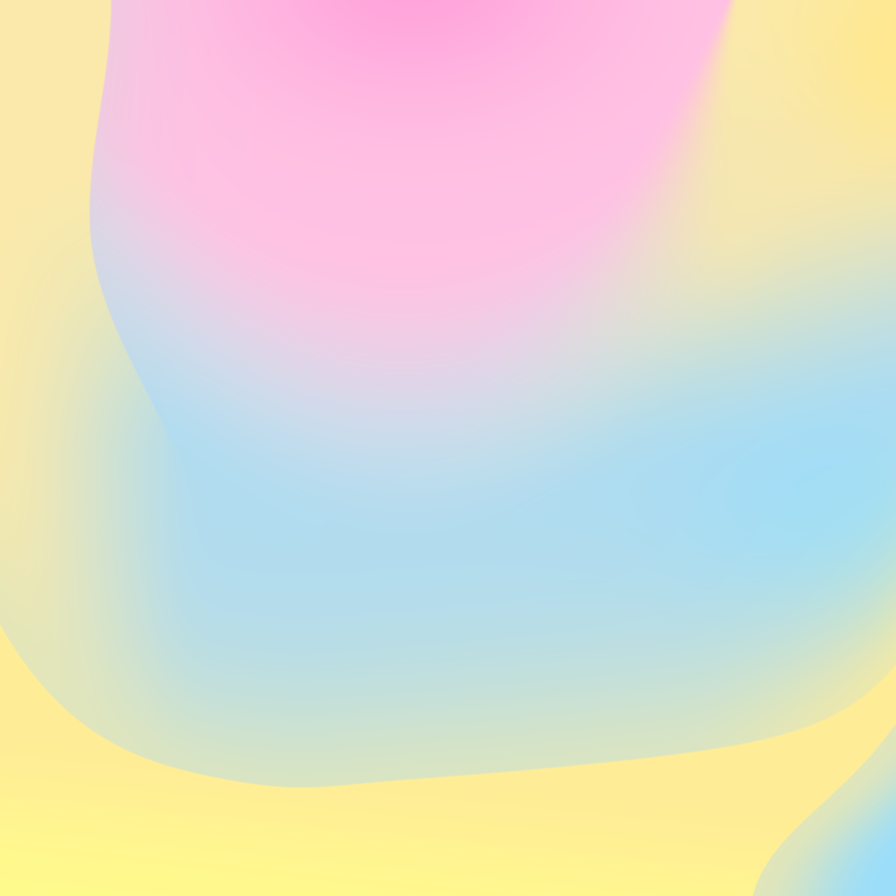
Write a three.js fragment shader that draws this background.

```glsl
varying vec2 vUv;

const vec3 BLUE = vec3(0.69, 0.86, 0.94);
const vec3 CYAN = vec3(0.61, 0.87, 0.98);
const vec3 PINK = vec3(1.0, 0.76, 0.89);
const vec3 HOT_PINK = vec3(1.0, 0.64, 0.86);
const vec3 MAUVE = vec3(0.87, 0.83, 0.87);
const vec3 CREAM = vec3(0.98, 0.915, 0.67);
const vec3 SAND = vec3(0.96, 0.905, 0.69);
const vec3 GOLD = vec3(1.0, 0.91, 0.56);
const vec3 BUTTER = vec3(1.0, 0.925, 0.59);
const vec3 LEMON = vec3(1.0, 0.98, 0.55);
const vec3 SAGE = vec3(0.88, 0.90, 0.73);
const float EDGE_SOFTNESS = 0.0015;
const float BOWL_CURVE = 1.6;
const float GLOW_REACH = 0.12;
const float GLOW_STRENGTH = 0.85;
const float PI = 3.14159;

// Soft round spot, 1 at its centre
float spot(vec2 p, vec2 center, vec2 radius) {
  vec2 d = (p - center) / radius;
  return exp(-dot(d, d));
}

// Height of the lower yellow wave at x
float waveHeight(float x) {
  float dip = (x - 0.33) / 0.08;
  return 0.08 + 0.1 * x + 0.223 * exp(-x / 0.12)
       + 0.078 * exp((x - 1.0) / 0.07) - 0.006 * exp(-dip * dip);
}

// Right side of the left fold at y
float foldEdge(float y) {
  float upper = 0.112 - 0.012 * cos(PI * (y - 0.76) / 0.24);
  float lower = 0.1 + 0.065 * (1.0 - cos(PI * min(0.76 - y, 0.4) / 0.4));
  return y > 0.76 ? upper : lower;
}

// Left side of the lower right corner at y
float cornerEdge(float y) {
  return 0.84 + 0.8 * y - 0.02 * sin(26.0 * y) * exp(-6.0 * y);
}

// Pink bowl fading down into blue
vec3 bowlColor(vec2 p) {
  float offset = p.x - 0.45;
  float level = p.y - BOWL_CURVE * offset * offset;
  float pinkness = smoothstep(0.38, 0.72, level);
  vec3 color = mix(BLUE, PINK, pinkness);
  color.g += 0.15 * pinkness * (1.0 - pinkness);
  color = mix(color, HOT_PINK, spot(p, vec2(0.46, 1.03), vec2(0.2, 0.14)));
  return mix(color, CYAN, 0.9 * spot(p, vec2(0.96, 0.42), vec2(0.2, 0.13)));
}

// Yellow sheet in the upper right, sharper towards the top
vec3 addRightSheet(vec3 color, vec2 p) {
  float depth = 1.0 - p.y;
  float edge = 0.814 - 0.41 * depth - 0.3 * depth * depth;
  float blur = 0.01 + 0.3 * depth + 0.8 * depth * depth;
  float side = smoothstep(edge - 0.3 * blur, edge + blur, p.x);
  float rise = smoothstep(0.54, 0.84, p.y - 0.3 * (p.x - 1.0));
  vec3 sheet = mix(SAND, CREAM, smoothstep(0.8, 1.0, p.y));
  sheet = mix(sheet, GOLD, spot(p, vec2(1.02, 0.95), vec2(0.12, 0.13)));
  return mix(color, sheet, side * rise);
}

// Cream fold on the left, melting into the blue below
vec3 addLeftFold(vec3 color, vec2 p) {
  float inside = foldEdge(p.y) - p.x;
  float haze = exp(-max(-inside, 0.0) / 0.05) * smoothstep(0.5, 0.7, p.y);
  color = mix(color, MAUVE, 0.45 * haze);
  float blueness = smoothstep(-0.03, 0.25, p.x) * (1.0 - smoothstep(0.48, 0.82, p.y));
  float blur = EDGE_SOFTNESS + 0.08 * (1.0 - smoothstep(0.36, 0.54, p.y));
  return mix(color, mix(CREAM, BLUE, blueness), smoothstep(-blur, blur, inside));
}

void main() {
  vec2 p = vUv;
  vec3 color = addRightSheet(bowlColor(p), p);
  color = addLeftFold(color, p);

  // Pale glow above the wave, warmer at the right
  float height = p.y - waveHeight(p.x);
  float glow = exp(-pow(max(height, 0.0) / GLOW_REACH, 1.5));
  vec3 glowColor = mix(SAGE, BUTTER, 0.8 * smoothstep(0.75, 1.0, p.x));
  color = mix(color, glowColor, glow * GLOW_STRENGTH);

  // Yellow wave
  vec3 wave = mix(LEMON, BUTTER, smoothstep(0.0, 0.2, p.y + 0.1 * p.x));
  color = mix(wave, color, smoothstep(-EDGE_SOFTNESS, EDGE_SOFTNESS, height));

  // Blue corner, kept below the wave crest
  float inset = p.x - cornerEdge(p.y);
  vec3 corner = mix(SAGE, CYAN, smoothstep(0.0, 0.14, inset));
  float cornerMask = smoothstep(-EDGE_SOFTNESS, EDGE_SOFTNESS, inset);
  color = mix(color, corner, cornerMask * (1.0 - step(0.23, p.y)));

  gl_FragColor = vec4(color, 1.0);
}
```
